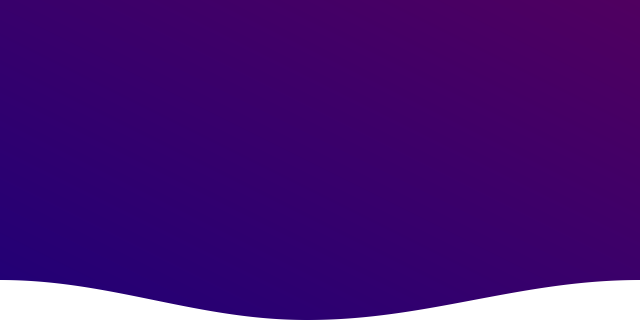
A Shadertoy shader for this background:

```glsl
// Diagonal indigo-to-plum gradient above a white floor with one smooth wave trough.

const float PI = 3.14159265;

// Height of the white floor at horizontal position x, both from 0 to 1.
float floorHeight(float x) {
    float trough = 0.48;
    float phase = x < trough ? x / trough : (1.0 - x) / (1.0 - trough);
    return 0.0625 * (1.0 + cos(PI * phase));
}

void mainImage(out vec4 fragColor, in vec2 fragCoord) {
    vec2 uv = fragCoord / iResolution.xy;

    // Gradient from the lower left corner to the upper right
    vec3 indigo = vec3(0.125, 0.0, 0.465);
    vec3 plum = vec3(0.314, 0.0, 0.376);
    vec3 color = mix(indigo, plum, 0.5 * (uv.x + uv.y));

    // White floor with a one-pixel soft edge
    float pixel = 1.0 / iResolution.y;
    float aboveFloor = uv.y - floorHeight(uv.x);
    float coverage = clamp(0.5 - aboveFloor / pixel, 0.0, 1.0);
    color = mix(color, vec3(1.0), coverage);

    fragColor = vec4(color, 1.0);
}
```
